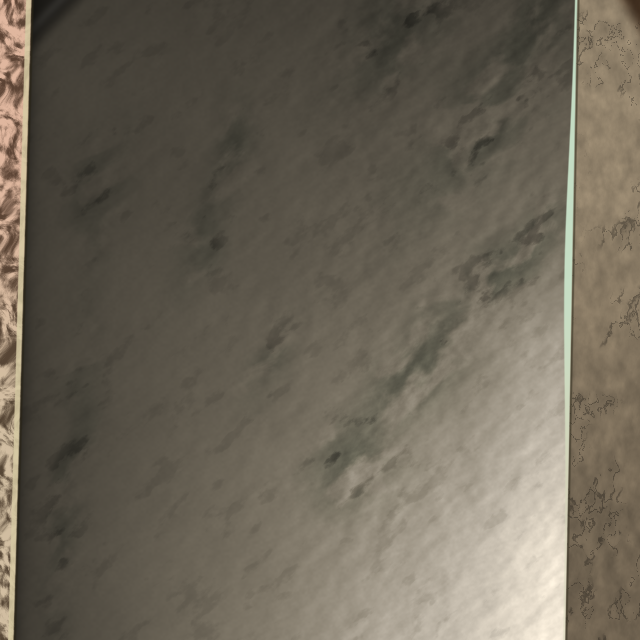
Reproduce this texture procedurally as a Shadertoy shader.

```glsl
// A weathered stone panel lit from the lower right, framed by two rough strips.
// A smooth product gradient gives the light; layered value noise gives stains
// and chipped relief; slanted edge distances place the strips and glowing rim.

float hash(vec2 p) {
    return fract(sin(dot(p, vec2(127.1, 311.7))) * 43758.545);
}

float noise(vec2 p) {
    vec2 i = floor(p), f = fract(p);
    f = f * f * (3.0 - 2.0 * f);
    return mix(mix(hash(i), hash(i + vec2(1, 0)), f.x),
               mix(hash(i + vec2(0, 1)), hash(i + vec2(1, 1)), f.x), f.y);
}

float fbm(vec2 p) {
    float sum = 0.0, amp = 0.5;
    for (int i = 0; i < 5; i++) {
        sum += amp * noise(p);
        p = mat2(1.6, 1.2, -1.2, 1.6) * p + 7.3;
        amp *= 0.5;
    }
    return sum;
}

// Soft elliptical patch whose long axis leans by the given angle
float patchMask(vec2 p, vec2 center, vec2 radius, float angle) {
    vec2 d = p - center;
    float c = cos(angle), s = sin(angle);
    d = vec2(c * d.x + s * d.y, c * d.y - s * d.x) / radius;
    return exp(-dot(d, d));
}

// Where dark mineral stains gather on the panel
float stainDensity(vec2 p) {
    float m = patchMask(p, vec2(0.55, 0.28), vec2(0.07, 0.055), 0.9);
    m += patchMask(p, vec2(0.66, 0.41), vec2(0.09, 0.05), 0.8);
    m += patchMask(p, vec2(0.80, 0.58), vec2(0.13, 0.045), 0.75);
    m += 0.8 * patchMask(p, vec2(0.75, 0.79), vec2(0.16, 0.05), 0.85);
    m += 0.8 * patchMask(p, vec2(0.62, 0.95), vec2(0.12, 0.06), 0.9);
    m += 0.8 * patchMask(p, vec2(0.82, 0.96), vec2(0.12, 0.04), 0.8);
    m += 0.8 * patchMask(p, vec2(0.37, 0.78), vec2(0.06, 0.03), 1.4);
    m += 0.6 * patchMask(p, vec2(0.32, 0.63), vec2(0.09, 0.03), 1.1);
    m += 0.6 * patchMask(p, vec2(0.43, 0.44), vec2(0.07, 0.025), 1.1);
    m += 0.6 * patchMask(p, vec2(0.11, 0.24), vec2(0.22, 0.03), 1.45);
    m += 0.5 * patchMask(p, vec2(0.16, 0.70), vec2(0.10, 0.04), 1.3);
    return min(m, 1.0);
}

vec3 panelColor(vec2 p) {
    // Light grows toward the lower right corner
    float g = p.x * (1.0 - p.y);
    float light = 0.255 + 0.04 * p.x + 0.48 * g + 0.34 * g * g;
    light += 0.05 * smoothstep(0.10, 0.0, abs(p.x - 0.84)) * smoothstep(0.62, 0.45, p.y);

    // Stains and chips follow the rising diagonal
    vec2 q = vec2(0.75 * p.x + 0.66 * p.y, 0.75 * p.y - 0.66 * p.x);
    vec2 warp = 0.035 * vec2(noise(p * 15.0), noise(p * 15.0 + 40.0));
    float density = stainDensity(p + warp - 0.017);
    float blotch = fbm((q + warp) * vec2(18.0, 32.0));
    float stain = density * smoothstep(0.34, 0.62, blotch);
    float chip = smoothstep(0.59, 0.74, fbm(q * vec2(24.0, 46.0) + 11.0));

    // Relief shading from a height difference along the light
    vec2 h = q * vec2(32.0, 54.0);
    float relief = fbm(h) - fbm(h + vec2(0.25, -0.45));
    float rough = 0.12 + 0.55 * density + 0.22 * smoothstep(0.2, 0.7, p.x);

    light *= 1.0 - 0.28 * stain - 0.22 * chip * (0.35 + density);
    light *= 1.0 + 0.55 * rough * relief;
    light *= 0.93 + 0.14 * fbm(p * 7.0);
    light *= 0.985 + 0.03 * noise(p * 230.0);

    vec3 tint = mix(vec3(1.0, 0.935, 0.81), vec3(1.0, 0.955, 0.88), smoothstep(0.4, 0.8, light));
    tint = mix(tint, vec3(0.98, 0.96, 0.82), stain);
    vec3 col = light * tint;

    // Shaded upper left corner with a diagonal bevel
    float corner = (p.x - 0.05) + (1.0 - p.y) - 0.08;
    col *= mix(0.45, 1.0, smoothstep(-0.03, 0.015, corner));
    col += 0.07 * exp(-pow((corner + 0.035) / 0.012, 2.0));
    return col;
}

vec3 leftStrip(vec2 p) {
    float grain = fbm(p * vec2(95.0, 75.0) + 3.0 * noise(p * 30.0));
    vec3 col = mix(vec3(0.36, 0.29, 0.23), vec3(0.88, 0.79, 0.70), smoothstep(0.22, 0.68, grain));
    return col * mix(vec3(0.93, 0.94, 0.90), vec3(1.0, 0.91, 0.89), smoothstep(0.3, 0.8, p.y));
}

vec3 rightStrip(vec2 p) {
    vec3 col = mix(vec3(0.43, 0.38, 0.31), vec3(0.57, 0.51, 0.42), smoothstep(0.0, 0.8, p.y));
    float grain = fbm(p * vec2(65.0, 45.0));
    float crease = abs(noise(p * vec2(48.0, 28.0) + 3.0 * grain) - 0.5);
    col *= 0.82 + 0.36 * grain;
    col *= 1.0 - 0.28 * smoothstep(0.07, 0.0, crease) * smoothstep(0.45, 0.65, noise(p * 19.0));
    float corner = 1.0 - p.x + 0.6 * (1.0 - p.y);
    return col * mix(vec3(0.42, 0.34, 0.28), vec3(1.0), smoothstep(0.01, 0.045, corner));
}

void mainImage(out vec4 fragColor, in vec2 fragCoord) {
    vec2 p = fragCoord / iResolution.xy;
    float aa = 1.0 / iResolution.x;
    float left = p.x - (0.022 + 0.028 * p.y);
    float right = p.x - (0.883 + 0.019 * p.y);

    // Panel, darkened beside the left edge, then the framing strips
    vec3 col = panelColor(p) * (1.0 - 0.35 * exp(-max(left, 0.0) / 0.012));
    col = mix(col, rightStrip(p), smoothstep(-aa, aa, right));
    col = mix(leftStrip(p), col, smoothstep(-aa, aa, left));

    // Pale left lip and dark joints on both sides
    col = mix(col, vec3(0.84, 0.79, 0.64), 0.85 * smoothstep(0.004 + aa, 0.003, abs(left + 0.005)));
    col = mix(col, vec3(0.16, 0.14, 0.09), 0.75 * smoothstep(0.002 + aa, 0.0, abs(left - 0.001)));
    col = mix(col, vec3(0.23, 0.21, 0.15), 0.65 * smoothstep(0.0015 + aa, 0.0, abs(right - 0.002)));

    // Greenish white rim, widest around mid height
    float width = 0.0015 + 0.0045 * exp(-pow((p.y - 0.58) / 0.25, 2.0));
    float rim = smoothstep(width + aa, width - aa, abs(right + width));
    vec3 rimColor = mix(vec3(0.84, 0.84, 0.73), vec3(0.79, 0.89, 0.79), smoothstep(0.2, 0.6, p.y));
    col = mix(col, rimColor, rim * mix(0.55, 0.95, smoothstep(0.1, 0.35, p.y)));
    fragColor = vec4(clamp(col, 0.0, 1.0), 1.0);
}
```
